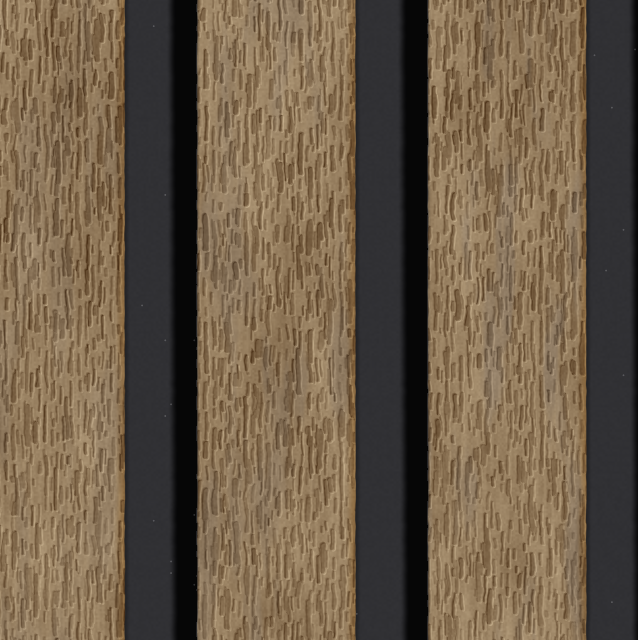
This texture is drawn by a WebGL 1 fragment shader. Its source:

```glsl
precision highp float;
// Embossed wood slats standing on a dark backing, divided by grooves with a black shadow.
// Each slat is a stretched-noise wood tone carved by layers of random vertical pits,
// whose edges are lit by comparing the relief at two nearby points.
uniform vec2 u_resolution;

#define PERIOD 0.3617        // slat plus groove, in canvas widths
#define FIRST_EDGE 0.308     // left edge of the second slat
#define SLAT_END 0.689       // fraction of the period covered by wood
#define SHADOW_START 0.892   // fraction of the period where the shadow begins
#define PIT_DEPTH 0.52
#define LIP_LIGHT 0.46
#define WOOD_DARK vec3(0.41, 0.31, 0.20)
#define WOOD_LIGHT vec3(0.70, 0.61, 0.48)
#define WOOD_GREY vec3(0.53, 0.47, 0.41)
#define BACKING vec3(0.19, 0.19, 0.203)
#define SHADOW vec3(0.022, 0.022, 0.024)

float hash(vec2 p) {
    return fract(sin(dot(p, vec2(127.1, 311.7))) * 43758.545);
}

float noise(vec2 p) {
    vec2 i = floor(p), f = fract(p);
    f = f * f * (3.0 - 2.0 * f);
    return mix(mix(hash(i), hash(i + vec2(1.0, 0.0)), f.x),
               mix(hash(i + vec2(0.0, 1.0)), hash(i + 1.0), f.x), f.y);
}

float fbm(vec2 p) {
    float sum = 0.0, gain = 0.5;
    for (int i = 0; i < 4; i++) {
        sum += gain * noise(p);
        p = p * 2.03 + 17.3;
        gain *= 0.5;
    }
    return sum / 0.9375;
}

// One layer of capsule-shaped pits, at most one per cell of a staggered grid.
float pitLayer(vec2 p, vec2 cell, float seed) {
    vec2 q = p / cell;
    float column = floor(q.x);
    q.y += 17.0 * hash(vec2(column, seed));
    vec2 id = vec2(column, floor(q.y)) + seed * 3.7;
    float lengthRnd = hash(id), widthRnd = hash(id + 41.3), present = hash(id + 83.9);
    vec2 d = (fract(q) - 0.5) * cell;
    d.x -= (hash(id + 19.1) - 0.5) * cell.x * 0.35;
    float reach = cell.y * mix(0.08, 0.40, lengthRnd);
    d.y -= clamp(d.y, -reach, reach);
    float radius = cell.x * mix(0.13, 0.27, widthRnd);
    float soft = max(0.0012, 0.6 / u_resolution.x);
    float carved = 1.0 - smoothstep(-soft, soft, length(d) - radius);
    return carved * step(present, 0.76) * mix(0.55, 1.0, hash(id + 7.7));
}

// Depth of the carved surface; the warp makes the pit outlines uneven.
float pits(vec2 p) {
    p.x += 0.0045 * (noise(p * vec2(55.0, 32.0)) - 0.5);
    p.x += 0.0018 * (noise(p * vec2(190.0, 110.0)) - 0.5);
    float depth = pitLayer(p, vec2(0.0165, 0.085), 1.0);
    depth = max(depth, pitLayer(p + 0.37, vec2(0.0125, 0.052), 2.0));
    return max(depth, 0.7 * pitLayer(p + 0.71, vec2(0.0105, 0.036), 3.0));
}

vec3 wood(vec2 uv, float slat, float s) {
    vec2 p = uv + vec2(0.0, 3.17 * slat);
    vec2 toLight = vec2(0.0014, -0.0012);
    float lip = pits(p - toLight) - pits(p + toLight);
    float mottle = fbm(p * vec2(22.0, 7.0));
    float fibre = noise(p * vec2(240.0, 22.0));
    float grit = noise(p * vec2(330.0, 300.0));
    // Fibres grow stronger and pits shallower toward the bottom.
    float fall = smoothstep(0.55, 0.0, uv.y);
    float tone = 0.66 + 0.50 * (mottle - 0.5) + 0.16 * (grit - 0.5);
    tone += mix(0.14, 0.26, fall) * (fibre - 0.5);
    tone += LIP_LIGHT * lip - PIT_DEPTH * pits(p) * mix(1.0, 0.75, fall);
    vec3 color = mix(WOOD_DARK, WOOD_LIGHT, tone);

    // Cool grey streaks, most frequent on the right-hand slat.
    float streak = smoothstep(0.50, 0.75, fbm(p * vec2(30.0, 5.0) + 9.0));
    color = mix(color, WOOD_GREY * (0.72 + 0.42 * tone), streak * (0.35 + 0.12 * slat));

    // Dark left edge, ochre right edge.
    color *= mix(0.72, 1.0, smoothstep(0.0, 0.018, s));
    float rim = smoothstep(SLAT_END - 0.045, SLAT_END, s);
    return color * mix(vec3(1.0), vec3(0.90, 0.81, 0.65), rim);
}

vec3 groove(vec2 uv, float s) {
    float bend = SHADOW_START + 0.012 * (0.5 - uv.y);
    vec3 color = BACKING * (0.97 + 0.06 * noise(uv * 260.0));
    color *= mix(0.72, 1.0, smoothstep(SLAT_END, SLAT_END + 0.025, s));
    color = mix(color, SHADOW, smoothstep(bend - 0.018, bend + 0.026, s));
    // Rare specks of dust.
    vec2 q = uv * 110.0;
    float speck = step(0.994, hash(floor(q))) * smoothstep(0.25, 0.05, length(fract(q) - 0.5));
    return color + 0.16 * speck;
}

void main() {
    vec2 uv = gl_FragCoord.xy / u_resolution;
    float wobble = 0.0012 * (noise(vec2(uv.y * 90.0, 4.0)) - 0.5);
    float x = (uv.x + wobble - FIRST_EDGE) / PERIOD;
    float slat = floor(x), s = fract(x);
    float edge = 0.8 / (u_resolution.x * PERIOD);
    float cover = smoothstep(0.0, 2.0 * edge, s) * (1.0 - smoothstep(SLAT_END - edge, SLAT_END + edge, s));
    gl_FragColor = vec4(mix(groove(uv, s), wood(uv, slat, s), cover), 1.0);
}
```
